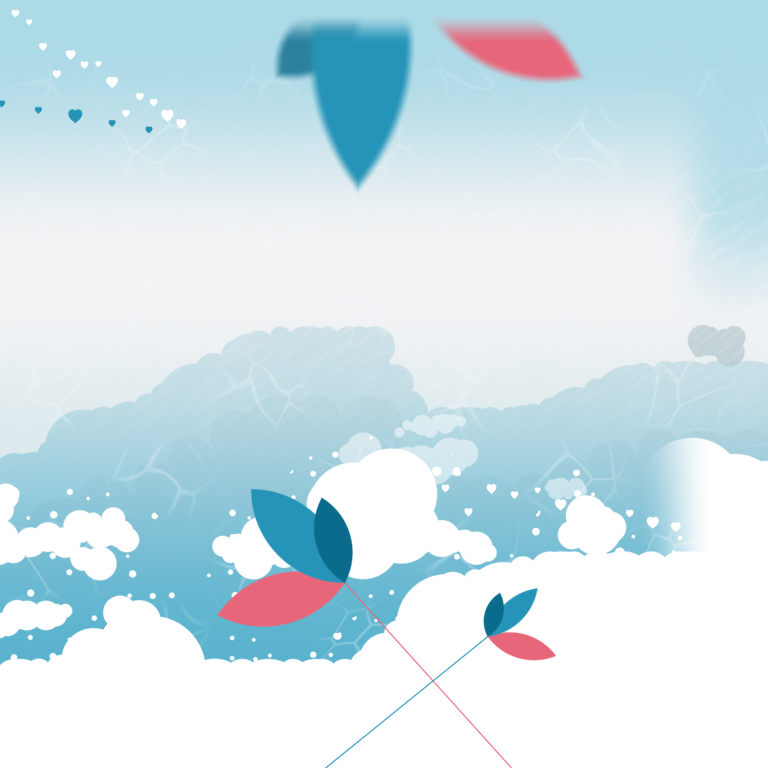
A three.js fragment shader for this background:

```glsl
#define EDGE 0.0012
#define STRING_WIDTH 0.0007
#define BLUR 0.008
#define GRAIN 0.3
#define BLUE vec3(0.15, 0.58, 0.72)
#define NAVY vec3(0.04, 0.42, 0.55)
#define PINK vec3(0.91, 0.4, 0.48)
#define SKY_TOP vec3(0.68, 0.855, 0.905)
#define SKY_PALE vec3(0.945, 0.95, 0.955)
#define HILL_PALE vec3(0.8, 0.88, 0.905)
#define HILL_DEEP vec3(0.36, 0.715, 0.825)
#define WHITE vec3(1.0)

varying vec2 vUv;
vec2 p;
vec3 col;

float hash(float n) { return fract(sin(n * 127.1) * 4375.85); }
vec2 hash2(vec2 c) { return fract(sin(vec2(dot(c, vec2(127.1, 311.7)), dot(c, vec2(269.5, 183.3)))) * 4375.85); }
float rise(float a, float b, float x) { return smoothstep(a, b, x); }
float bell(float c, float w) { return exp(-pow(abs(p.y - c) / w, 2.0)); }
void paint(vec3 ink, float d, float soft, float alpha) {
  col = mix(col, ink, alpha * (1.0 - smoothstep(-soft, soft, d)));
}

// Nearest and second nearest cell distance
vec2 cells(vec2 q) {
  vec2 near = vec2(9.0);
  for (int k = 0; k < 9; k++) {
    float row = floor((float(k) + 0.5) / 3.0);
    vec2 c = floor(q) + vec2(float(k) - 3.0 * row, row) - 1.0;
    float d = length(c + hash2(c) - q);
    near = d < near.x ? vec2(d, near.x) : vec2(near.x, min(near.y, d));
  }
  return near;
}

// Pointed leaf from a to b with half width w
float leaf(vec2 a, vec2 b, float w) {
  float h = length(b - a) * 0.5;
  vec2 d = (b - a) / (2.0 * h), q = p - (a + b) * 0.5;
  float k = (h * h - w * w) / (2.0 * w);
  return length(vec2(abs(dot(q, vec2(-d.y, d.x))) + k, dot(q, d))) - k - w;
}
float segment(vec2 a, vec2 b) {
  vec2 d = b - a;
  return length(p - a - d * clamp(dot(p - a, d) / dot(d, d), 0.0, 1.0)) - STRING_WIDTH;
}
float heart(float x, float y, float s) {
  vec2 q = (p - vec2(x, y)) / s;
  return (length(vec2(q.x, q.y * 1.1 - sqrt(abs(q.x)) * 0.6)) - 1.0) * s;
}
float disc(float x, float y, float r) { return length(p - vec2(x, y)) - r; }

// Cloud outlines: rows of puffs along a height curve
float hillTop(float x) {
  return 0.41 + 0.06 * rise(0.04, 0.12, x) + 0.105 * rise(0.13, 0.37, x) * (1.0 - rise(0.49, 0.54, x))
    + 0.06 * rise(0.66, 0.86, x);
}
float bankTop(float x) {
  return 0.142 + 0.085 * exp(-pow(abs(x - 0.165) / 0.05, 2.0)) + 0.115 * rise(0.45, 0.6, x)
    + 0.025 * rise(0.6, 0.72, x);
}
float puffRow(float count, float seed, bool hill) {
  float d = p.y - (hill ? hillTop(p.x) : bankTop(p.x)) + 0.6 / count;
  for (int i = -2; i <= 2; i++) {
    float n = floor(p.x * count) + float(i);
    float x = (n + 0.3 + 0.4 * hash(n + seed)) / count;
    float r = (0.45 + 0.5 * hash(n * 1.7 + seed)) / count;
    d = min(d, disc(x, (hill ? hillTop(x) : bankTop(x)) - r, r));
  }
  return d;
}
// Loose cloud of nine puffs
float cloud(float x, float y, float w, float h) {
  float d = 1.0;
  for (int i = 0; i < 9; i++) {
    float t = float(i) / 4.0 - 1.0, rnd = hash(float(i) + x * 9.0 + y);
    float r = h * (0.25 + 0.5 * rnd * sqrt(1.0 - 0.8 * t * t));
    d = min(d, disc(x + t * w, y + (hash(rnd + x) - 0.5) * h * 0.8, r));
  }
  return d;
}

void main() {
  p = vUv;
  // Sky and side tint
  col = mix(vec3(0.86, 0.915, 0.93), SKY_PALE, rise(0.4, 0.62, p.y));
  col = mix(col, SKY_TOP, rise(0.68, 0.93, p.y));
  col = mix(col, SKY_TOP, 0.85 * rise(0.86, 0.95, p.x) * rise(0.56, 0.75, p.y));

  // Hazy hill of cloud
  vec3 haze = mix(HILL_DEEP, HILL_PALE, rise(0.13, 0.58, p.y));
  paint(haze, min(puffRow(14.0, 3.0, true), puffRow(34.0, 8.0, true)), EDGE, 1.0);
  p.y += 0.09;
  paint(haze * 0.96, puffRow(18.0, 21.0, true), EDGE, 0.5);
  p = vUv;
  paint(HILL_PALE * 0.9, cloud(0.933, 0.555, 0.023, 0.033), EDGE, 0.8);

  // Cracks and slanted scratches
  vec2 warp = p + 0.012 * sin(p.yx * 37.0 + 3.0 * sin(p * 19.0));
  vec2 crack = cells(warp * 18.0);
  vec2 slant = vec2(dot(p, vec2(0.8, 0.6)) * 14.0, dot(p, vec2(-0.6, 0.8)) * 110.0);
  float wear = (1.0 - rise(0.0, 0.12, crack.y - crack.x)) * rise(-0.2, 0.8, sin(p.x * 23.0) * sin(p.y * 29.0));
  wear += 0.6 * (1.0 - rise(0.1, 0.5, cells(slant).x)) * bell(0.63, 0.16);
  col = mix(col, vec3(0.95, 0.97, 0.975), GRAIN * wear * (1.0 - rise(0.85, 0.95, p.y)));

  // Translucent clouds
  float veil = min(cloud(0.53, 0.4, 0.075, 0.04), cloud(0.735, 0.363, 0.02, 0.02));
  paint(WHITE, min(veil, cloud(0.56, 0.445, 0.04, 0.02)), EDGE, 0.5);

  // White islands, cloud bank and bubbles
  float bank = min(puffRow(13.0, 5.0, false), puffRow(30.0, 12.0, false));
  bank = min(bank, min(cloud(0.04, 0.285, 0.09, 0.05), cloud(0.13, 0.31, 0.035, 0.035)));
  bank = min(bank, min(cloud(0.0, 0.345, 0.015, 0.035), cloud(0.035, 0.195, 0.05, 0.03)));
  bank = min(bank, min(cloud(0.33, 0.285, 0.04, 0.04), cloud(0.485, 0.325, 0.05, 0.085)));
  bank = min(bank, min(cloud(0.575, 0.295, 0.06, 0.04), cloud(0.77, 0.32, 0.025, 0.045)));
  paint(WHITE, bank, EDGE, 1.0);
  vec2 grid = p * 38.0, rnd = hash2(floor(grid));
  float bubble = (length(fract(grid) - 0.3 - 0.4 * rnd) - 0.08 - 0.2 * rnd.x * rnd.y) / 38.0;
  paint(WHITE, bubble, EDGE, step(0.55, hash(rnd.x + rnd.y)) * step(bank, 0.035));
  float side = min(disc(0.901, 0.362, 0.068), disc(0.957, 0.345, 0.064));
  side = min(side, min(disc(1.0, 0.32, 0.08), disc(0.92, 0.29, 0.09)));
  paint(WHITE, side, EDGE, rise(0.83, 0.93, p.x));

  // Hearts
  float pale = 1.0, deep = 1.0;
  for (int i = 0; i < 13; i++) {
    float n = float(i), lift = 0.06 * hash(n + 2.0), s = 0.003 + 0.005 * hash(n + 40.0);
    pale = min(pale, heart(0.02 + 0.018 * n, 0.925 - 0.01 * n + lift, s));
    pale = min(pale, heart(0.52 + 0.03 * n, 0.34 - 0.005 * n + lift, s));
    if (i < 5) deep = min(deep, heart(0.002 + 0.048 * n, 0.864 - 0.0085 * n, i == 2 ? 0.009 : 0.0045));
  }
  paint(WHITE, pale, EDGE, 1.0);
  paint(BLUE, deep, EDGE, 1.0);

  // Blurred leaves fading into the top
  float fade = 1.0 - rise(0.942, 0.982, p.y);
  paint(NAVY, leaf(vec2(0.469, 1.0), vec2(0.362, 0.902), 0.037), BLUR, 0.8 * fade);
  paint(PINK, leaf(vec2(0.547, 1.01), vec2(0.755, 0.901), 0.043), BLUR, fade);
  paint(BLUE, leaf(vec2(0.475, 1.117), vec2(0.466, 0.757), 0.064), BLUR, fade);

  // Kites and strings
  vec2 big = vec2(0.449, 0.241), tiny = vec2(0.635, 0.171);
  paint(PINK, segment(big, vec2(0.666, 0.0)), EDGE, 1.0);
  paint(BLUE, segment(tiny, vec2(0.424, 0.0)), EDGE, 1.0);
  paint(PINK, min(leaf(big, vec2(0.283, 0.199), 0.033), leaf(tiny, vec2(0.724, 0.146), 0.016)), EDGE, 1.0);
  paint(BLUE, min(leaf(big, vec2(0.327, 0.363), 0.036), leaf(tiny, vec2(0.7, 0.234), 0.015)), EDGE, 1.0);
  paint(NAVY, min(leaf(big, vec2(0.419, 0.352), 0.023), leaf(tiny, vec2(0.651, 0.228), 0.012)), EDGE, 1.0);
  gl_FragColor = vec4(col, 1.0);
}
```
